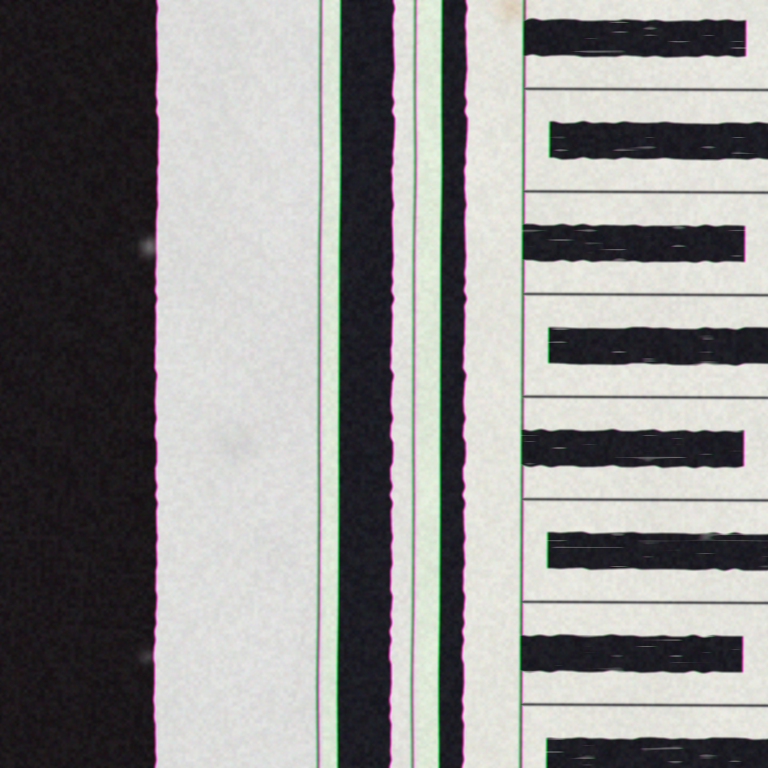
Reproduce this pattern procedurally as a WebGL 1 fragment shader.

```glsl
precision highp float;
// Scanned print: a dark panel, vertical rules and a ladder of staggered black bars.
uniform vec2 u_resolution;

float hash(vec2 p) {
  return fract(sin(dot(p, vec2(12.9898, 78.233))) * 43758.5453);
}

float noise(vec2 p) {
  vec2 i = floor(p), f = fract(p);
  f = f * f * (3.0 - 2.0 * f);
  return mix(mix(hash(i), hash(i + vec2(1.0, 0.0)), f.x),
             mix(hash(i + vec2(0.0, 1.0)), hash(i + 1.0), f.x), f.y);
}

// Soft coverage of the interval from a to b
float band(float x, float a, float b) {
  float soft = max(0.0022, 0.7 / u_resolution.y);
  return smoothstep(a - soft, a + soft, x) * (1.0 - smoothstep(b - soft, b + soft, x));
}

// Thin printed rule centred on c
float rule(float x, float c) {
  float d = (x - c) / 0.0021;
  return exp(-d * d);
}

// Staggered bars, their dividers and the rule along their left end
float ladder(vec2 p) {
  float t = (1.0 - p.y + 0.005 * (0.68 - p.x) - 0.0488) / 0.1336;
  float row = floor(t + 0.5);
  float odd = mod(row, 2.0);
  float dy = (t - row) * 0.1336 + 0.003 * (noise(vec2(p.x * 75.0, row * 7.0)) - 0.5);
  float bar = band(dy, -0.0235, 0.0235)
            * band(p.x, mix(0.681, 0.716, odd), mix(0.971, 1.1, odd));
  // Pale dry-ink scratches run along the bars
  float scratch = smoothstep(0.8, 0.98, noise(p * vec2(26.0, 240.0)));
  bar *= 1.0 - 0.35 * scratch;
  float divider = rule((fract(t) - 0.5) * 0.1336, 0.0) * step(0.682, p.x);
  return max(bar, max(0.72 * divider, 0.68 * rule(p.x, 0.6825)));
}

float ink(vec2 p) {
  // The print leans and its edges are rough
  p.x += 0.005 * (1.0 - p.y);
  float rough = 0.003 * (noise(vec2(p.y * 90.0, 3.0)) - 0.5);
  float wander = 0.003 * (noise(vec2(p.y * 9.0, 8.0)) - 0.5);
  float cover = band(p.x, -1.0, 0.2055 + rough + wander);
  cover = max(cover, band(p.x, 0.4435 + 0.4 * wander, 0.5125 + 1.4 * rough));
  cover = max(cover, band(p.x, 0.5755 + 0.4 * wander, 0.607 + 1.4 * rough));
  cover = max(cover, 0.58 * rule(p.x, 0.418 + 0.5 * wander));
  cover = max(cover, 0.55 * rule(p.x, 0.541 + 0.5 * wander));
  return max(cover, ladder(p));
}

// Round soft stain
float spot(vec2 p, vec2 c, float r) {
  vec2 d = (p - c) / r;
  return exp(-dot(d, d));
}

void main() {
  vec2 p = gl_FragCoord.xy / u_resolution;

  // Paper: cool on the left, warm on the right, greenish between the rules
  vec3 paper = mix(vec3(0.865, 0.867, 0.86), vec3(0.895, 0.895, 0.865),
                   smoothstep(0.38, 0.62, p.x));
  float halo = band(p.x, 0.421, 0.441) + band(p.x, 0.545, 0.573);
  paper = mix(paper, vec3(0.87, 0.92, 0.84), 0.8 * halo);
  paper += 0.02 * (noise(p * 14.0) - 0.5);
  paper -= vec3(0.05, 0.1, 0.15) * spot(p, vec2(0.665, 0.99), 0.018);
  paper -= 0.035 * spot(p, vec2(0.31, 0.42), 0.03);

  // Lateral colour fringing: the green plate sits slightly to the right
  vec3 cover = vec3(ink(p + vec2(0.0006, 0.0)),
                    ink(p - vec2(0.0012, 0.0)),
                    ink(p + vec2(0.0002, 0.0)));
  vec3 inkColor = mix(vec3(0.105, 0.09, 0.1), vec3(0.11, 0.11, 0.135), step(0.4, p.x));
  vec3 color = mix(paper, inkColor, cover);

  // Worn flecks on the edge of the panel
  color += 0.3 * (spot(p, vec2(0.195, 0.678), 0.012)
                + 0.5 * spot(p, vec2(0.192, 0.145), 0.01)) * cover;

  // Fine scan grain with a little colour in it
  vec2 g = p * 300.0;
  vec3 grain = vec3(noise(g), noise(g + 41.0), noise(g + 83.0)) - 0.5;
  color += 0.035 * grain + 0.045 * (noise(p * 180.0 + 17.0) - 0.5);

  gl_FragColor = vec4(clamp(color, 0.0, 1.0), 1.0);
}
```
